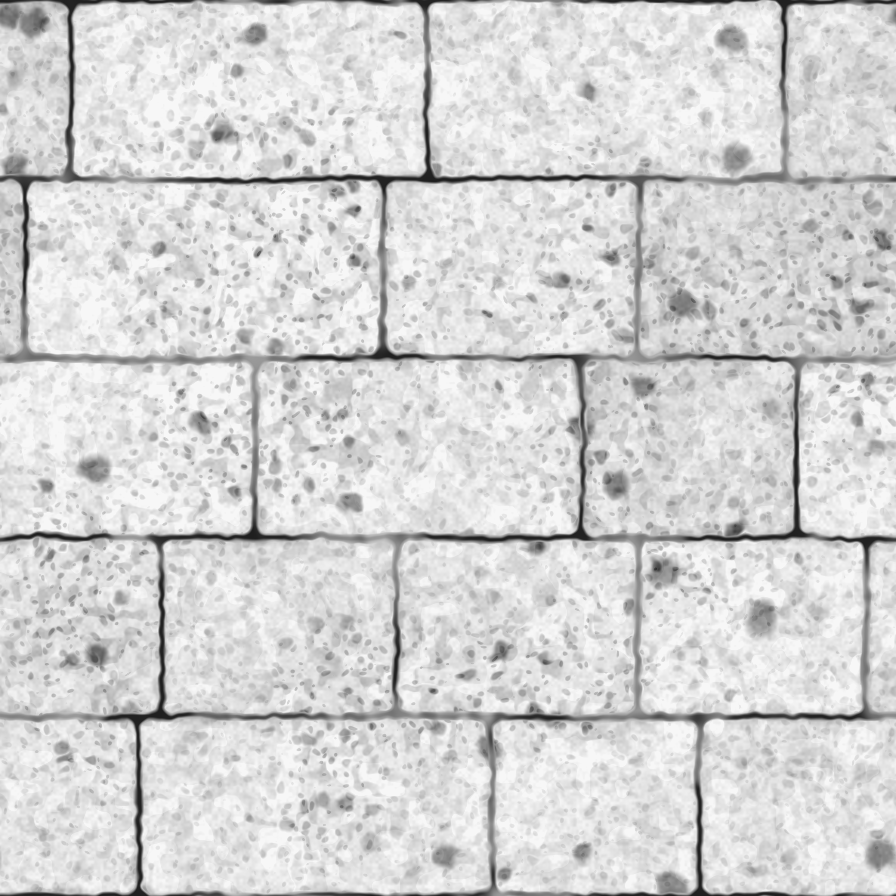
A Shadertoy shader for this texture:

```glsl
// Pale weathered stone blocks in five staggered courses with thin dark joints.

// Joint positions along each course, bottom to top; a repeated last value means three blocks.
const vec4 JOINTS[5] = vec4[5](
    vec4(.155, .549, .780, .780),
    vec4(.180, .443, .712, .966),
    vec4(.285, .650, .889, .889),
    vec4(.029, .428, .712, .712),
    vec4(.079, .477, .874, .874));

// Brightness of the block to the right of each joint.
const vec4 SHADES[5] = vec4[5](
    vec4(.99, 1., .98, .98),
    vec4(.98, .98, 1., .96),
    vec4(1., .94, 1.01, 1.01),
    vec4(1.01, .99, .93, .93),
    vec4(1.01, 1., .95, .95));

float hash(vec2 p) {
    vec3 q = fract(p.xyx * vec3(.1031, .1030, .0973));
    q += dot(q, q.yzx + 33.33);
    return fract((q.x + q.y) * q.z);
}

// Value noise with n cells across, tiling over the canvas.
float noise(vec2 uv, float n) {
    vec2 i = floor(uv * n), f = fract(uv * n);
    f = f * f * (3. - 2. * f);
    vec2 a = mod(i, n) + n, b = mod(i + 1., n) + n;
    return mix(mix(hash(a), hash(vec2(b.x, a.y)), f.x),
               mix(hash(vec2(a.x, b.y)), hash(b), f.x), f.y);
}

// Cellular pits of random size and depth; a higher rarity leaves fewer large ones.
float pits(vec2 uv, float n, float rarity) {
    vec2 i = floor(uv * n), f = fract(uv * n);
    float depth = 0.;
    for (int y = -1; y <= 1; y++)
    for (int x = -1; x <= 1; x++) {
        vec2 o = vec2(x, y), c = mod(i + o, n) + n;
        vec2 centre = o + vec2(hash(c + 17.), hash(c + 59.));
        float r = .02 + .55 * pow(hash(c + 91.), rarity);
        float pit = 1. - smoothstep(r * .45, r, length(centre - f));
        depth = max(depth, pit * smoothstep(.05, .3, r));
    }
    return depth;
}

void mainImage(out vec4 fragColor, in vec2 fragCoord) {
    vec2 uv = fragCoord / iResolution.xy;

    // Chipped, slightly wavy block outlines
    vec2 wobble = vec2(noise(uv, 22.), noise(uv + .37, 22.)) - .5;
    vec2 chips = vec2(noise(uv, 95.), noise(uv + .61, 95.)) - .5;
    vec2 p = uv + .005 * wobble + .0035 * chips;

    // Find the block and the distance to its joints
    float course = p.y * 5.;
    int row = int(mod(floor(course), 5.));
    float left = 1., right = 1., shade = 1.;
    for (int i = 0; i < 4; i++) {
        float d = fract(p.x - JOINTS[row][i]);
        if (d < left) {
            left = d;
            shade = SHADES[row][i];
        }
        right = min(right, 1. - d);
    }
    float rise = .2 * min(fract(course), 1. - fract(course));
    vec2 corner = max(.014 - vec2(min(left, right), rise), 0.);
    float edge = .014 - length(corner);

    // Stone: mottling, pale crust, flecks and clustered pits
    vec2 s = uv + .012 * wobble + .006 * chips;
    float worn = smoothstep(.35, .85, noise(uv + .2, 7.));
    float cloud = .6 * noise(s, 18.) + .4 * noise(s, 47.);
    float stone = .915 * shade + .07 * (cloud - .5);
    stone -= .11 * smoothstep(.48, .8, noise(s, 105.)) * (.6 + .6 * worn);
    stone += .05 * smoothstep(.6, .66, noise(s + .13, 56.));
    stone -= .15 * pits(s, 88., 2.5) * (.6 + .7 * worn);
    stone -= .22 * pits(s + .29, 46., 6.) * (.5 + .8 * worn);
    stone -= .36 * pits(s + .71, 23., 16.);
    stone += .07 * (noise(uv, 290.) - .5) + .05 * (noise(uv, 170.) - .5);
    stone -= .09 * (1. - smoothstep(.004, .012, edge)) * noise(uv + .5, 40.);
    stone = min(stone, .97);

    // Joint: grey mortar opening into black gaps
    float gaps = smoothstep(.38, .62, .75 * noise(uv + .4, 9.) + .25 * noise(uv, 45.));
    float mortar = .5 + .3 * noise(s, 75.);
    float core = 1. - smoothstep(.0005, .0042, edge);
    mortar = mix(mortar, .1, core * (.25 + .7 * gaps));
    float halfWidth = .0032 + .0018 * noise(uv + .8, 30.);
    float grey = mix(mortar, stone, smoothstep(halfWidth - .0012, halfWidth + .0014, edge));

    fragColor = vec4(vec3(clamp(grey, 0., 1.)), 1.);
}
```
